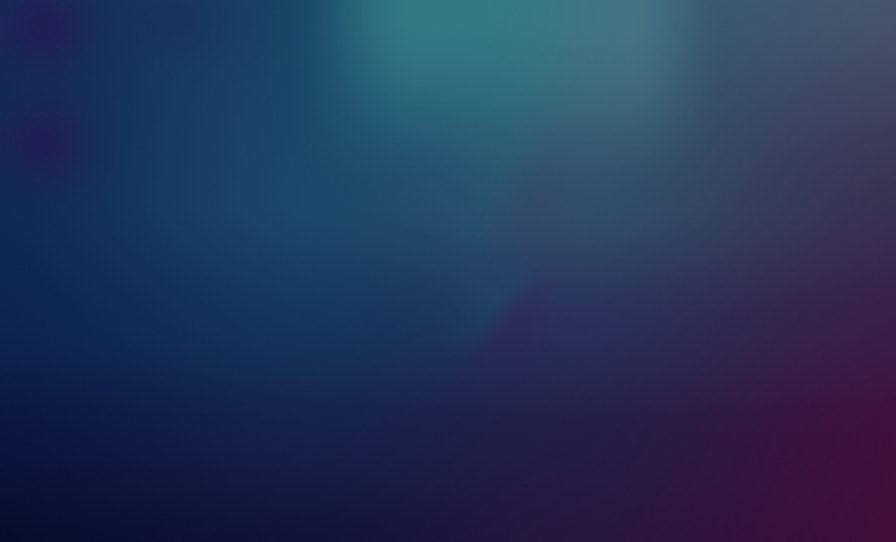
A Shadertoy shader for this background:

```glsl
const vec3 TEAL = vec3(0.195, 0.475, 0.525);
const vec3 STEEL = vec3(0.265, 0.450, 0.515);
const vec3 VIOLET = vec3(0.135, 0.105, 0.325);

float hash(vec2 p) {
    return fract(sin(dot(p, vec2(127.1, 311.7))) * 43758.5453);
}

// Ramp from 0 to 1, between linear and smoothstep
float ease(float a, float b, float x) {
    float t = clamp((x - a) / (b - a), 0.0, 1.0);
    return mix(t, t * t * (3.0 - 2.0 * t), 0.5);
}

// Horizontal blend of four colour stops
vec3 band(vec3 left, vec3 midLeft, vec3 midRight, vec3 right, float x) {
    vec3 c = mix(left, midLeft, ease(0.0, 0.35, x));
    c = mix(c, midRight, ease(0.35, 0.65, x));
    return mix(c, right, ease(0.65, 1.0, x));
}

float glow(vec2 p, vec2 center, vec2 radius) {
    vec2 d = (p - center) / radius;
    return exp(-dot(d, d));
}

// Soft fold: cool light on one side of a line, warm shade on the other
vec3 fold(vec2 p, vec2 center, vec2 normal, float radius, float softness) {
    vec2 d = p - center;
    float side = smoothstep(-softness, softness, dot(d, normalize(normal)));
    vec3 tint = mix(vec3(-0.015, 0.045, 0.025), vec3(0.035, -0.025, -0.005), side);
    return tint * exp(-dot(d, d) / (radius * radius));
}

vec3 backdrop(vec2 uv) {
    vec3 floorBand = band(vec3(0.02, 0.05, 0.18), vec3(0.065, 0.075, 0.225),
                          vec3(0.15, 0.085, 0.25), vec3(0.25, 0.05, 0.22), uv.x);
    vec3 lowBand = band(vec3(0.04, 0.085, 0.245), vec3(0.08, 0.13, 0.285),
                        vec3(0.135, 0.115, 0.275), vec3(0.25, 0.06, 0.23), uv.x);
    vec3 middleBand = band(vec3(0.05, 0.14, 0.31), vec3(0.08, 0.21, 0.365),
                           vec3(0.155, 0.19, 0.35), vec3(0.22, 0.12, 0.28), uv.x);
    vec3 highBand = band(vec3(0.06, 0.16, 0.33), vec3(0.105, 0.285, 0.42),
                         vec3(0.19, 0.31, 0.42), vec3(0.22, 0.19, 0.32), uv.x);
    vec3 topBand = band(vec3(0.08, 0.16, 0.34), vec3(0.09, 0.27, 0.40),
                        vec3(0.20, 0.36, 0.46), vec3(0.27, 0.33, 0.42), uv.x);
    vec3 c = mix(floorBand, lowBand, ease(0.0, 0.2, uv.y));
    c = mix(c, middleBand, ease(0.2, 0.4, uv.y));
    c = mix(c, highBand, ease(0.4, 0.62, uv.y));
    return mix(c, topBand, ease(0.62, 1.0, uv.y));
}

void mainImage(out vec4 fragColor, in vec2 fragCoord) {
    vec2 uv = fragCoord / iResolution.xy;
    vec2 p = vec2(uv.x * iResolution.x / iResolution.y, uv.y);
    vec3 color = backdrop(uv);

    // Broad teal light along the top
    float light = smoothstep(0.31, 0.47, uv.x) * (1.0 - smoothstep(0.70, 0.81, uv.x));
    light *= smoothstep(0.62, 0.98, uv.y);
    color = mix(color, mix(TEAL, STEEL, smoothstep(0.52, 0.72, uv.x)), light);

    // Violet spots near the left edge
    for (int i = 0; i < 2; i++) {
        vec2 center = vec2(0.05, 0.95 - 0.215 * float(i));
        color = mix(color, VIOLET, 0.75 * glow(uv, center, vec2(0.05, 0.075)));
    }
    color = mix(color, VIOLET, 0.2 * glow(uv, vec2(0.21, 0.96), vec2(0.05, 0.07)));

    // Small folds right of the centre
    float aspect = iResolution.x / iResolution.y;
    color += fold(p, vec2(0.56 * aspect, 0.42), vec2(0.75, -0.65), 0.085, 0.03);
    color += 0.6 * fold(p, vec2(0.57 * aspect, 0.64), vec2(0.9, -0.4), 0.13, 0.06);

    // Fine grain to hide banding
    color += (hash(floor(uv * vec2(512.0, 310.0))) - 0.5) / 255.0;
    fragColor = vec4(clamp(color, 0.0, 1.0), 1.0);
}
```
